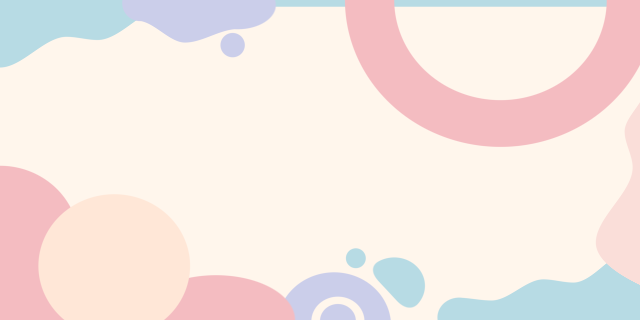
This background is drawn by a WebGL 1 fragment shader. Its source:

```glsl
precision highp float;

uniform vec2 u_resolution;

// Approximate signed distance to an ellipse
float ellipse(vec2 p, vec2 center, vec2 radii) {
  return (length((p - center) / radii) - 1.0) * min(radii.x, radii.y);
}

// Maximum with a rounded corner
float smoothMax(float a, float b, float k) {
  float h = max(k - abs(a - b), 0.0) / k;
  return max(a, b) + 0.25 * k * h * h;
}

// Wavy hill hanging from the top left corner
float topWave(vec2 p) {
  float edge = 0.789 + 0.096 * smoothstep(0.0, 0.208, p.x)
    - 0.010 * smoothstep(0.208, 0.305, p.x)
    + 0.104 * smoothstep(0.305, 0.521, p.x);
  return edge - p.y;
}

// Drooping cloud: a wavy body between two round caps
float topCloud(vec2 p) {
  float edge = 0.935 - 0.068 * smoothstep(0.430, 0.578, p.x)
    + 0.042 * smoothstep(0.578, 0.742, p.x);
  float body = max(edge - p.y, abs(p.x - 0.59) - 0.152);
  float caps = min(ellipse(p, vec2(0.438, 0.99), vec2(0.056)),
                   ellipse(p, vec2(0.742, 0.984), vec2(0.12, 0.0755)));
  return min(body, caps);
}

// Wavy hill rising to the right, with a round left end
float bottomWave(vec2 p) {
  float edge = 0.070 - 0.009 * smoothstep(1.427, 1.536, p.x)
    + 0.066 * smoothstep(1.536, 1.698, p.x)
    - 0.010 * smoothstep(1.698, 1.792, p.x)
    + 0.104 * smoothstep(1.792, 1.979, p.x);
  float body = max(p.y - edge, 1.435 - p.x);
  return min(body, ellipse(p, vec2(1.435, 0.008), vec2(0.068, 0.062)));
}

// Curved blob along the right side
float sideBlob(vec2 p) {
  float below = max(0.242 - p.y, 0.0);
  float edge = 1.862 + 0.115 * smoothstep(0.242, 0.477, p.y)
    - 0.025 * smoothstep(0.477, 0.589, p.y)
    + 0.065 * smoothstep(0.589, 0.727, p.y)
    + 7.83 * below * below;
  return edge - p.x;
}

// Ellipse cut by a slanted line, with soft corners
float bean(vec2 p) {
  vec2 center = vec2(1.232, 0.107);
  float cut = dot(p - center, vec2(-0.73, -0.68)) - 0.026;
  return smoothMax(ellipse(p, center, vec2(0.096, 0.0885)), cut, 0.042);
}

// Two mounds in the lower left; the first one runs down to the floor
float mounds(vec2 p) {
  float left = ellipse(vec2(p.x, max(p.y, 0.245)), vec2(0.0, 0.245), vec2(0.247, 0.237));
  return min(left, ellipse(p, vec2(0.675, 0.0), vec2(0.247, 0.14)));
}

void paint(inout vec3 color, vec3 ink, float dist) {
  float pixel = 1.0 / u_resolution.y;
  color = mix(color, ink, 1.0 - smoothstep(-0.7 * pixel, 0.7 * pixel, dist));
}

void main() {
  vec2 p = gl_FragCoord.xy / u_resolution * vec2(2.0, 1.0);

  vec3 cream = vec3(1.0, 0.963, 0.925);
  vec3 pink = vec3(0.957, 0.737, 0.757);
  vec3 peach = vec3(1.0, 0.906, 0.843);
  vec3 blue = vec3(0.718, 0.859, 0.894);
  vec3 lavender = vec3(0.796, 0.808, 0.918);
  vec3 blush = vec3(0.98, 0.871, 0.851);
  vec3 color = cream;

  // Top left
  paint(color, blue, topWave(p));
  paint(color, lavender, topCloud(p));
  paint(color, lavender, ellipse(p, vec2(0.727, 0.859), vec2(0.038)));

  // Large ring
  vec2 ringCenter = vec2(1.564, 1.0);
  float ring = max(ellipse(p, ringCenter, vec2(0.486, 0.459)),
                   -ellipse(p, ringCenter, vec2(0.332, 0.313)));
  paint(color, pink, ring);

  // Right side
  paint(color, blue, bottomWave(p));
  paint(color, blush, sideBlob(p));

  // Bottom rings and drops
  paint(color, lavender, ellipse(p, vec2(1.044, -0.018), vec2(0.178, 0.167)));
  paint(color, cream, ellipse(p, vec2(1.056, -0.004), vec2(0.083, 0.077)));
  paint(color, lavender, ellipse(p, vec2(1.056, -0.003), vec2(0.056, 0.053)));
  paint(color, blue, ellipse(p, vec2(1.112, 0.193), vec2(0.031)));
  paint(color, blue, bean(p));

  // Bottom left
  paint(color, pink, mounds(p));
  paint(color, peach, ellipse(p, vec2(0.357, 0.169), vec2(0.237, 0.224)));

  gl_FragColor = vec4(color, 1.0);
}
```
